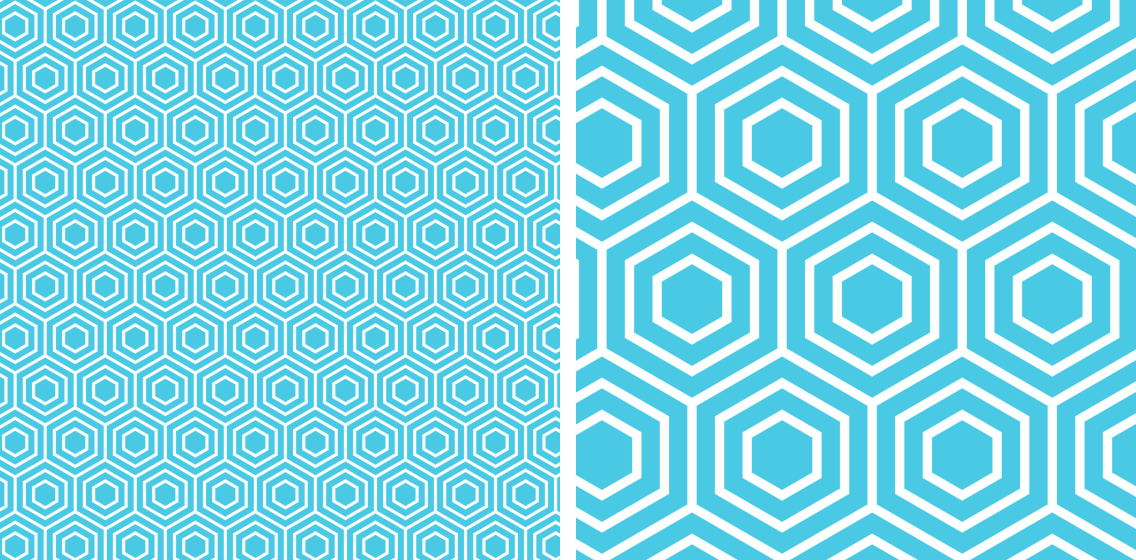
Left, the full canvas; right, a detail of the centre.
Reproduce this pattern procedurally as a Shadertoy shader.

```glsl
const float PITCH = 0.10723;                 // cell width, as a share of the canvas
const vec2 ANCHOR = vec2(0.456, 0.5815);     // centre of one cell
const vec3 SKY_BLUE = vec3(0.285, 0.79, 0.892);
const vec3 WHITE = vec3(0.995, 1.0, 1.0);

// Offset from the nearest centre of a hexagonal lattice with unit spacing
vec2 hexCell(vec2 p) {
    vec2 period = vec2(1.0, sqrt(3.0));
    vec2 evenRow = mod(p + 0.5 * period, period) - 0.5 * period;
    vec2 oddRow = mod(p, period) - 0.5 * period;
    return dot(evenRow, evenRow) < dot(oddRow, oddRow) ? evenRow : oddRow;
}

// Apothem of the upright hexagon passing through p
float hexRadius(vec2 p) {
    p = abs(p);
    return max(p.x, dot(p, vec2(0.5, 0.5 * sqrt(3.0))));
}

// Antialiased outline of a hexagon
float outline(float radius, float target, float halfWidth, float pixel) {
    float d = abs(radius - target) - halfWidth;
    return 1.0 - smoothstep(-0.75 * pixel, 0.75 * pixel, d);
}

void mainImage(out vec4 fragColor, in vec2 fragCoord) {
    vec2 uv = fragCoord / iResolution.y;
    float pixel = 1.0 / (iResolution.y * PITCH);
    float radius = hexRadius(hexCell((uv - ANCHOR) / PITCH));

    // Shared cell border and two nested rings
    float halfWidth = 0.0258;
    float lines = outline(radius, 0.5, halfWidth, pixel);
    lines = max(lines, outline(radius, 0.347, halfWidth, pixel));
    lines = max(lines, outline(radius, 0.1935, halfWidth, pixel));

    fragColor = vec4(mix(SKY_BLUE, WHITE, lines), 1.0);
}
```
